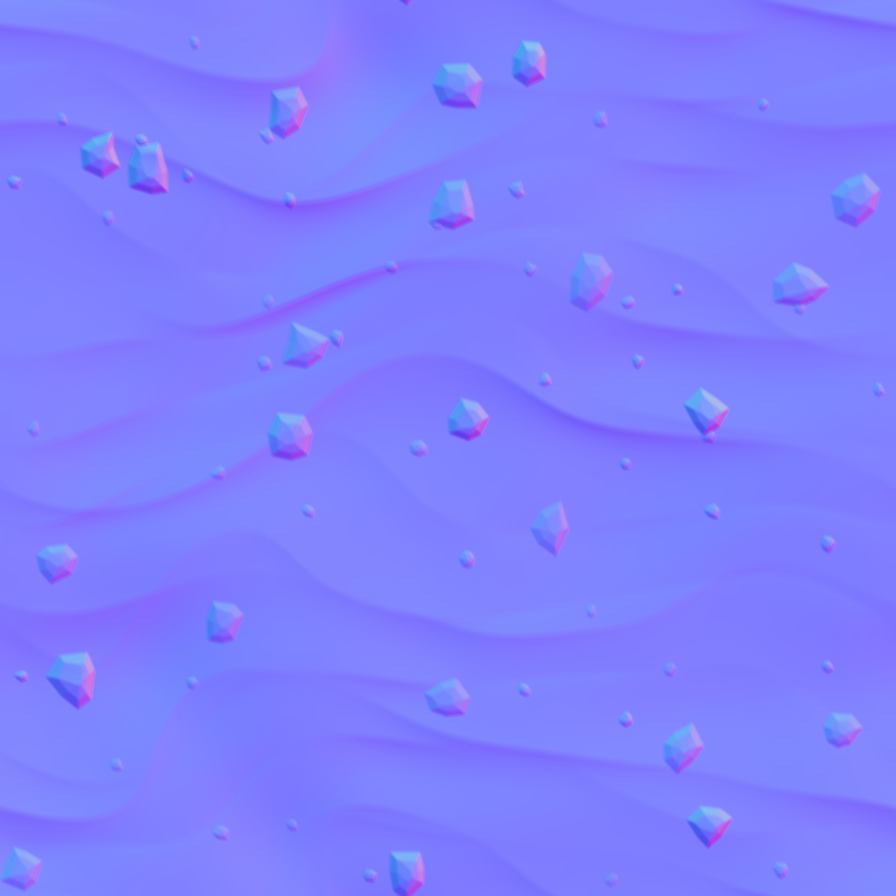
This texture map is drawn by a Shadertoy shader. Its source:

```glsl
// Tangent-space normal map of wind-blown sand with scattered faceted pebbles.
// Dunes are asymmetric ridges along a phase bent by layered sines; pebbles are
// fans of flat facets in jittered cells. Slopes of both heights give the normal.

#define TAU 6.2831853
#define DUNE_SLOPE 0.058    // windward slope of the main ridges
#define RIPPLE_SLOPE 0.034  // windward slope of the secondary ridges
#define BEND 0.050          // sideways sweep of the ridges
#define TROUGH 0.0050       // depth of the hollow along the sweep
#define DUNE_BLUR 0.0045    // softness of the crests
#define STONE_BLUR 0.0024   // softness of the facet edges
#define STONE_RADIUS 0.0335
#define GRIT_RADIUS 0.0100
#define STONE_RELIEF 0.74   // overall steepness of the pebbles
#define SIDES 7.0           // facets around a pebble
#define APEX vec2(0.13, -0.10)

float hash(vec2 p) {
    vec3 q = fract(p.xyx * vec3(0.1031, 0.1030, 0.0973));
    q += dot(q, q.yzx + 33.33);
    return fract((q.x + q.y) * q.z);
}

// Ridge profile over one phase cycle: short lee face below a crest, long rise
float ridge(float phase, float lee) {
    float t = fract(-phase);
    return exp(-t / lee) - 1.0 + t * (1.0 - exp(-1.0 / lee));
}

// Soft patches from 0 to 1 where ridges grow or fade
float patches(vec2 p, float shift) {
    float swirl = 1.5 * sin(TAU * (2.0 * p.y - p.x) + 2.0 * shift);
    return 0.5 + 0.5 * sin(TAU * (p.x + p.y) + shift + swirl);
}

// Angle across the canvas, zero along a curved diagonal
float diagonal(vec2 p) {
    return TAU * (p.x - 0.30 - 0.14 * sin(TAU * (p.y - 0.57)));
}

// Vertical offset of the ridges: steep climb along the diagonal, slow fall
float sweep(vec2 p) {
    float a = diagonal(p);
    return BEND * sin(a + 0.9 * sin(a))
         + 0.006 * sin(TAU * (3.0 * p.x + p.y) + 1.0)
         + 0.002 * sin(TAU * (5.0 * p.x - 2.0 * p.y) + 4.0);
}

float dunes(vec2 p) {
    float y = p.y - sweep(p);
    float mainPhase = 6.0 * y + 0.25 * sin(TAU * (2.0 * p.y + p.x) + 0.7)
                    + 0.07 * sin(TAU * (2.0 * p.x - p.y) + 2.0);
    float sidePhase = 9.0 * y + 0.35 * sin(TAU * (p.x - 2.0 * p.y) + 3.1)
                    + 0.12 * sin(TAU * (2.0 * p.x + p.y) + 5.0);
    float mainFade = mix(0.1, 1.0, patches(p, 1.3));
    float sideFade = mix(-0.4, 1.0, patches(p.yx, 4.1));
    float lee = mix(0.15, 0.36, patches(p, 3.4));

    // Hollow along the diagonal, deeper in patches
    float near = 0.5 + 0.5 * cos(diagonal(p));
    float hollow = TROUGH * pow(near, 14.0) * patches(p, 5.2);
    float swell = 0.0018 * sin(TAU * (p.x + 2.0 * p.y) + 1.9);
    return DUNE_SLOPE / 6.0 * mainFade * ridge(mainPhase, lee)
         + RIPPLE_SLOPE / 9.0 * sideFade * ridge(sidePhase, 0.25)
         + swell - hollow;
}

// Outline corner of a pebble, relative to its apex
vec2 corner(float i, float seed) {
    float k = mod(i, SIDES);
    float angle = TAU * (k + 0.5 * hash(vec2(k, seed))) / SIDES;
    float reach = mix(0.56, 1.0, hash(vec2(seed, k + 9.0)));
    return reach * vec2(0.98 * cos(angle), 1.04 * sin(angle)) - APEX;
}

float cross2(vec2 a, vec2 b) { return a.x * b.y - a.y * b.x; }

// Pebble of unit radius: shallow fan, steeper rim and one cut facing upper left
float pebble(vec2 q, float seed) {
    q -= APEX;
    float inside = 0.0;  // 1 at the apex, 0 at the outline
    for (float i = 0.0; i < SIDES; i++) {
        vec2 a = corner(i, seed), b = corner(i + 1.0, seed);
        vec2 w = vec2(cross2(q, b), cross2(a, q)) / cross2(a, b);
        if (min(w.x, w.y) >= 0.0) inside = max(inside, 1.0 - w.x - w.y);
    }
    float turn = 1.4 * hash(vec2(seed, 3.0)) - 1.6;
    float cut = 0.28 + 0.19 * dot(q, vec2(cos(turn), sin(turn)));
    return min(min(0.5 * inside, 0.10 + 0.22 * inside), cut);
}

// Pebbles in a share of the cells of a repeating grid
float scatter(vec2 p, float cells, float share, float radius) {
    float height = 0.0;
    for (int j = -1; j <= 1; j++)
    for (int i = -1; i <= 1; i++) {
        vec2 cell = floor(p * cells) + vec2(i, j);
        vec2 key = mod(cell, cells) + 7.0 * cells;
        if (hash(key) > share) continue;
        vec2 jitter = vec2(hash(key + 17.3), hash(key + 41.7));
        float size = radius * mix(0.85, 1.1, hash(key + 63.1));
        vec2 q = (p - (cell + 0.12 + 0.76 * jitter) / cells) / size;
        if (dot(q, q) > 1.2) continue;
        float relief = size * mix(0.55, 1.15, hash(key + 5.5));
        height = max(height, relief * pebble(q, 90.0 * hash(key + 71.9)));
    }
    return STONE_RELIEF * height;
}

float stones(vec2 p) {
    return max(scatter(p, 7.0, 0.46, STONE_RADIUS),
               0.85 * scatter(p, 11.0, 0.29, GRIT_RADIUS));
}

void mainImage(out vec4 fragColor, in vec2 fragCoord) {
    vec2 p = fragCoord / iResolution.xy;

    // Central differences, each with its own softness
    vec2 d = vec2(DUNE_BLUR, 0.0), s = vec2(STONE_BLUR, 0.0);
    vec2 slope = vec2(dunes(p + d.xy) - dunes(p - d.xy),
                      dunes(p + d.yx) - dunes(p - d.yx)) / (2.0 * DUNE_BLUR);
    slope += vec2(stones(p + s.xy) - stones(p - s.xy),
                  stones(p + s.yx) - stones(p - s.yx)) / (2.0 * STONE_BLUR);

    // Pack the unit normal into colour
    vec3 normal = normalize(vec3(-slope, 1.0));
    fragColor = vec4(0.5 + 0.5 * normal, 1.0);
}
```
